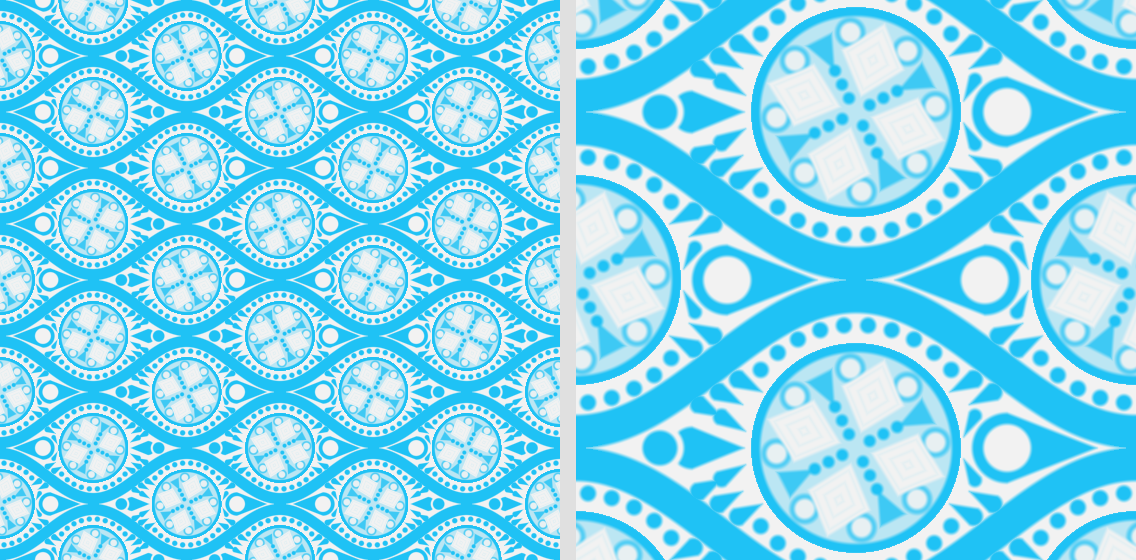
Left, the full canvas; right, a detail of the centre.
This pattern is drawn by a three.js fragment shader. Its source:

```glsl
// Half-drop lattice of eye-shaped cells between wavy bands, three by five repeats.
// Each cell holds a beaded medallion with four rhombi, a drop on one side and
// a dotted bud on the other; columns mirror. One unit is a sixth of the canvas.
varying vec2 vUv;

const float PI = 3.14159265;

float fill(float d) {
  return smoothstep(0.009, -0.009, d);
}

// Round at the head, tapering to a point at the tail.
float drop(vec2 p, vec2 head, vec2 tail, float radius) {
  vec2 axis = tail - head;
  float h = clamp(dot(p - head, axis) / dot(axis, axis), 0.0, 1.0);
  return length(p - head - axis * h) - radius * (1.0 - h);
}

// Position relative to the nearest cell centre of a column.
vec2 cellPoint(vec2 p, float column) {
  float shift = 0.6 * (1.0 - mod(column, 2.0));
  return vec2(p.x - column, mod(p.y - shift + 0.6, 1.2) - 0.6);
}

float medallion(vec2 p) {
  float r = length(p);
  float quarter = PI * 0.5;
  float a = abs(mod(atan(p.y, p.x) - 0.4 * PI + PI * 0.25, quarter) - PI * 0.25);
  vec2 petal = r * vec2(cos(a), sin(a));
  float b = PI * 0.25 - a;
  vec2 spoke = r * vec2(cos(b), sin(b));
  float ink = 0.26;

  // Fans and small rings near the rim
  float fan = max(spoke.y - 0.42 * (spoke.x - 0.17), spoke.x - 0.29);
  ink = mix(ink, 0.85, fill(fan));
  float ring = length(spoke - vec2(0.262, 0.111));
  ink = mix(ink, 0.05, fill(ring - 0.045));
  ink = mix(ink, 0.75, fill(abs(ring - 0.045) - 0.009));

  // Rhombi with faint nested outlines
  float rhombus = (abs(petal.x - 0.195) / 0.135 + petal.y / 0.115 - 1.0) * 0.087;
  float nested = 0.09 * fill(abs(mod(rhombus, 0.03) - 0.015) - 0.003);
  ink = mix(ink, nested, fill(rhombus));

  // Beads along the diagonals
  float bead = 0.055 * clamp(floor(spoke.x / 0.055 + 0.5), 1.0, 3.0);
  ink = mix(ink, 1.0, fill(length(spoke - vec2(bead, 0.0)) - 0.021));

  // Rim
  return mix(ink, 1.0, fill(abs(r - 0.36) - 0.018));
}

float beadRing(vec2 p) {
  float stepAngle = PI / 16.0;
  float angle = (floor(atan(p.y, p.x) / stepAngle) + 0.5) * stepAngle;
  float bead = length(p - 0.44 * vec2(cos(angle), sin(angle))) - 0.028;
  return fill(bead) * step(0.55, abs(sin(angle)));
}

float corners(vec2 p) {
  vec2 m = abs(p);
  bool dropSide = p.x > 0.0;
  float ink = 0.0;

  // Leaves between the medallion and the band
  for (int i = 0; i < 3; i++) {
    if (dropSide && i == 2) break;
    vec2 head = vec2(0.42, 0.245) + float(i) * vec2(0.07, -0.045);
    ink = max(ink, fill(drop(m, head, head - vec2(0.085, 0.045), 0.033)));
  }

  if (dropSide) {
    ink = max(ink, fill(drop(m, vec2(0.425, 0.115), vec2(0.385, 0.04), 0.024)));
    ink = max(ink, fill(drop(m, vec2(0.54, 0.0), vec2(0.86, 0.0), 0.125)));
    return ink * (1.0 - fill(length(m - vec2(0.54, 0.0)) - 0.085));
  }

  // Bud: tapering body, cut by a halo around its dot
  ink = max(ink, fill(drop(m, vec2(0.48, 0.11), vec2(0.395, 0.06), 0.03)));
  ink = max(ink, fill(drop(m, vec2(0.585, 0.0), vec2(0.40, 0.0), 0.075)));
  float dotDistance = length(m - vec2(0.70, 0.0));
  ink *= 1.0 - fill(dotDistance - 0.085);
  return max(ink, fill(dotDistance - 0.062));
}

void main() {
  vec2 p = vUv * 6.0;

  // The point lies in the eye of the column at its left or its right
  float column = floor(p.x);
  vec2 q = cellPoint(p, column);
  if (abs(q.y) > 0.3 + 0.3 * cos(PI * q.x)) {
    column += 1.0;
    q = cellPoint(p, column);
  }

  // Columns 1, 4 and 5 of every six are mirrored
  float k = mod(column, 6.0);
  if (abs(k - 1.0) < 0.5 || k > 3.5) q.x = -q.x;

  float ink = length(q) < 0.375 ? medallion(q) : 0.0;
  ink = max(ink, max(beadRing(q), corners(q) * step(0.375, length(q))));

  // Wavy band around the eye
  float wave = 0.3 + 0.242 * cos(PI * q.x);
  float slope = 0.242 * PI * sin(PI * q.x);
  float band = (wave - abs(q.y)) / sqrt(1.0 + slope * slope) - 0.06;
  ink = max(ink, fill(band));

  gl_FragColor = vec4(mix(vec3(0.95), vec3(0.12, 0.76, 0.96), ink), 1.0);
}
```
